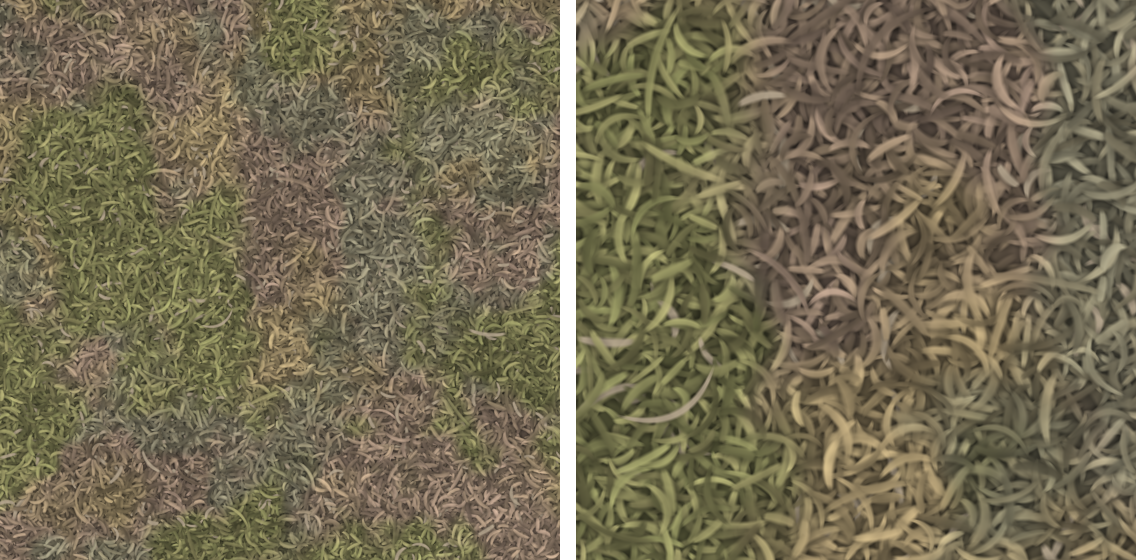
Left, the full canvas; right, a detail of the centre.
This texture is drawn by a WebGL 2 fragment shader. Its source:

```glsl
#version 300 es
precision highp float;
// Worn, half-dry lawn: short curved blades tangled over mauve, straw and green patches.

uniform vec2 u_resolution;
out vec4 fragColor;

const int LAYERS = 13;               // the last layer holds sparse long stalks
const float CELL = 0.025;            // blade grid spacing, in canvas units
const vec2 HALF_LENGTH = vec2(0.40, 0.84);  // range, in cells
const vec2 HALF_WIDTH = vec2(0.095, 0.17);  // range, in cells
const vec2 BRIGHTNESS = vec2(0.80, 1.62);   // range per blade
const float BEND = 0.55;
const float SHADOW = 0.15;
const float OPACITY = 0.9;
const float STALK_SCALE = 1.9;
const float STALK_SHARE = 0.22;
const float PALE_SHARE = 0.03;
const float PATCH_FREQ = 5.5;
const float GRAIN_FREQ = 150.0;
const float GRAIN = 0.12;

const vec3 MAUVE = vec3(0.465, 0.398, 0.348);
const vec3 STRAW = vec3(0.480, 0.425, 0.315);
const vec3 GREEN = vec3(0.405, 0.408, 0.265);
const vec3 SAGE = vec3(0.405, 0.405, 0.335);
const vec3 PALE = vec3(0.70, 0.64, 0.55);

// Integer hash giving three values in 0..1
vec3 hash3(ivec3 cell) {
    uvec3 v = uvec3(cell + 4096) * 1664525u + 1013904223u;
    v.x += v.y * v.z; v.y += v.z * v.x; v.z += v.x * v.y;
    v ^= v >> 16u;
    v.x += v.y * v.z; v.y += v.z * v.x; v.z += v.x * v.y;
    return vec3(v >> 8u) / 16777216.0;
}

// Three independent channels of value noise
vec3 noise3(vec2 p, int seed) {
    ivec2 i = ivec2(floor(p));
    vec2 f = fract(p);
    f = f * f * (3.0 - 2.0 * f);
    vec3 low = mix(hash3(ivec3(i, seed)), hash3(ivec3(i + ivec2(1, 0), seed)), f.x);
    vec3 high = mix(hash3(ivec3(i + ivec2(0, 1), seed)), hash3(ivec3(i + 1, seed)), f.x);
    return mix(low, high, f.y);
}

vec3 fbm3(vec2 p, int seed) {
    vec3 sum = vec3(0.0);
    float gain = 0.53;
    for (int octave = 0; octave < 4; octave++) {
        sum += gain * noise3(p, seed + octave);
        p = mat2(1.6, 1.2, -1.2, 1.6) * p + 3.7;
        gain *= 0.5;
    }
    return sum;
}

// Soft tapered blade lying along y, with a bowed spine
float bladeMask(vec2 q, float halfLength, float halfWidth, float bend, float blur) {
    float t = q.y / halfLength;
    float taper = halfWidth * sqrt(max(1.0 - t * t, 0.0));
    float across = abs(q.x - bend * (t * t - 0.4) * halfLength);
    float ends = 1.0 - smoothstep(0.7, 1.0, abs(t));
    return ends * (1.0 - smoothstep(0.3 * taper, taper + blur, across));
}

// Ground tint from slow patches
vec3 patchTint(vec2 p) {
    vec3 a = fbm3(p * PATCH_FREQ, 101);
    vec3 b = fbm3(p * PATCH_FREQ * 1.4 + 9.0, 131);
    vec3 tint = mix(MAUVE, STRAW, smoothstep(0.42, 0.66, a.x));
    tint = mix(tint, SAGE, 0.8 * smoothstep(0.52, 0.68, b.x));
    tint = mix(tint, GREEN, smoothstep(0.47, 0.63, a.y));
    return tint * (0.84 + 0.32 * b.y);
}

void main() {
    float side = min(u_resolution.x, u_resolution.y);
    vec2 p = gl_FragCoord.xy / side;
    vec3 tint = patchTint(p);
    float lean = 5.0 * noise3(p * 4.0, 171).x;
    vec3 color = tint * 0.72;

    for (int layer = 0; layer < LAYERS; layer++) {
        bool stalks = layer == LAYERS - 1;
        float cellSize = CELL * (stalks ? STALK_SCALE : 0.85 + 0.3 * fract(float(layer) * 0.618));
        float blur = 1.0 / (side * cellSize);
        vec2 g = p / cellSize + float(layer) * vec2(0.37, 0.71);
        ivec2 home = ivec2(floor(g));

        for (int k = 0; k < 9; k++) {
            ivec2 id = home + ivec2(k % 3, k / 3) - 1;
            vec3 place = hash3(ivec3(id, layer));
            vec3 look = hash3(ivec3(id, layer + 40));
            vec3 extra = hash3(ivec3(id, layer + 70));
            if (stalks && extra.z > STALK_SHARE) continue;

            // Blade placement and shape
            float angle = place.z * 6.2832 + (stalks ? 0.0 : 0.25 * lean);
            float c = cos(angle), s = sin(angle);
            vec2 q = mat2(c, s, -s, c) * (g - vec2(id) - place.xy);
            float halfLength = mix(HALF_LENGTH.x, HALF_LENGTH.y, look.x);
            float halfWidth = mix(HALF_WIDTH.x, HALF_WIDTH.y, look.y) * (stalks ? 0.5 : 1.0);
            float bend = BEND * (extra.x * 2.0 - 1.0);

            // Contact shadow, then the blade itself
            float shade = bladeMask(q, halfLength, halfWidth * 2.2, bend, blur);
            float mask = bladeMask(q, halfLength, halfWidth, bend, blur);
            vec3 blade = mix(tint, STRAW, 0.3 * extra.y) * mix(BRIGHTNESS.x, BRIGHTNESS.y, look.z);
            blade *= 1.0 + 0.12 * clamp(q.x / halfWidth, -1.0, 1.0);
            if (fract(extra.y * 7.0) < PALE_SHARE) blade = PALE;
            color *= 1.0 - SHADOW * shade;
            color = mix(color, blade, mask * OPACITY);
        }
    }

    // Fine mottling
    color *= 1.0 + GRAIN * (noise3(p * GRAIN_FREQ, 191).x - 0.5);
    fragColor = vec4(clamp(color, 0.0, 1.0), 1.0);
}
```
